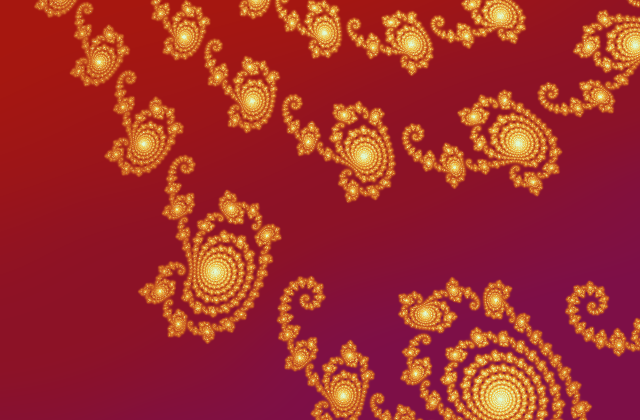
A Shadertoy shader for this background:

```glsl
// Lace of spiral eyes and curling chains: a quadratic Julia set whose constant
// lies in a narrow valley. Distance to the set draws the filaments, escape time
// lights the eyes, and a slanted gradient with layered sines fills the gaps.

const vec2 SEED = vec2(-0.7476, 0.1411);
const float VIEW_HEIGHT = 0.27;        // plane units per canvas height
const float VIEW_ANGLE = -1.52;
const vec2 ANCHOR = vec2(0.37, -0.30); // canvas position of the plane origin
const float LACE_WIDTH = 0.0036;       // in canvas heights
const int MAX_STEPS = 400;
const int SAMPLES = 2;                 // per axis

vec2 rotate(vec2 p, float angle) {
    float c = cos(angle), s = sin(angle);
    return vec2(c * p.x - s * p.y, s * p.x + c * p.y);
}

vec2 square(vec2 z) {
    return vec2(z.x * z.x - z.y * z.y, 2.0 * z.x * z.y);
}

// x: distance to the set, y: smooth escape time
vec2 julia(vec2 z, vec2 seed) {
    float slope = 1.0;
    for (int i = 0; i < MAX_STEPS; i++) {
        float r2 = dot(z, z);
        if (r2 > 1.0e4) {
            float r = sqrt(r2);
            return vec2(r * log(r) / slope, float(i) - log2(log(r)));
        }
        slope = min(slope * 2.0 * sqrt(r2), 1.0e30);
        z = square(z) + seed;
    }
    return vec2(0.0, float(MAX_STEPS));
}

float layeredSines(vec2 p) {
    float sum = 0.0, amplitude = 0.5;
    for (int i = 0; i < 3; i++) {
        sum += amplitude * sin(p.x + 1.3 * sin(p.y));
        p = rotate(p, 1.1) * 1.7;
        amplitude *= 0.5;
    }
    return sum;
}

// Purple at the lower right, through crimson, to red at the upper left
vec3 backdrop(vec2 uv) {
    const vec3 purple = vec3(0.49, 0.06, 0.28);
    const vec3 crimson = vec3(0.55, 0.07, 0.15);
    const vec3 red = vec3(0.65, 0.09, 0.06);
    float t = 0.75 * uv.y + 0.45 * (1.0 - uv.x) + 0.05 * layeredSines(uv * 5.0);
    vec3 color = mix(purple, crimson, smoothstep(0.25, 0.58, t));
    return mix(color, red, smoothstep(0.62, 1.1, t));
}

// Ramp from the backdrop through ember and amber to a pale core
vec3 heatColor(vec3 base, float heat) {
    const vec3 ember = vec3(0.77, 0.33, 0.12);
    const vec3 amber = vec3(0.88, 0.54, 0.18);
    const vec3 yellow = vec3(0.94, 0.79, 0.30);
    const vec3 core = vec3(0.88, 0.98, 0.84);
    vec3 color = mix(base, ember, smoothstep(0.06, 0.36, heat));
    color = mix(color, amber, smoothstep(0.36, 0.62, heat));
    color = mix(color, yellow, smoothstep(0.62, 0.95, heat));
    return mix(color, core, smoothstep(1.12, 1.24, heat));
}

vec3 scene(vec2 uv, float aspect) {
    vec2 p = (uv - ANCHOR) * vec2(aspect, 1.0);
    vec2 field = julia(rotate(p * VIEW_HEIGHT, VIEW_ANGLE), SEED);
    float filament = exp(-field.x / VIEW_HEIGHT / LACE_WIDTH);
    float glow = smoothstep(60.0, 250.0, field.y);
    return heatColor(backdrop(uv), filament * (0.48 + 0.77 * glow));
}

void mainImage(out vec4 fragColor, in vec2 fragCoord) {
    float aspect = iResolution.x / iResolution.y;
    vec3 sum = vec3(0.0);
    for (int j = 0; j < SAMPLES; j++) {
        for (int i = 0; i < SAMPLES; i++) {
            vec2 offset = (vec2(i, j) + 0.5) / float(SAMPLES) - 0.5;
            sum += scene((fragCoord + offset) / iResolution.xy, aspect);
        }
    }
    fragColor = vec4(sum / float(SAMPLES * SAMPLES), 1.0);
}
```
